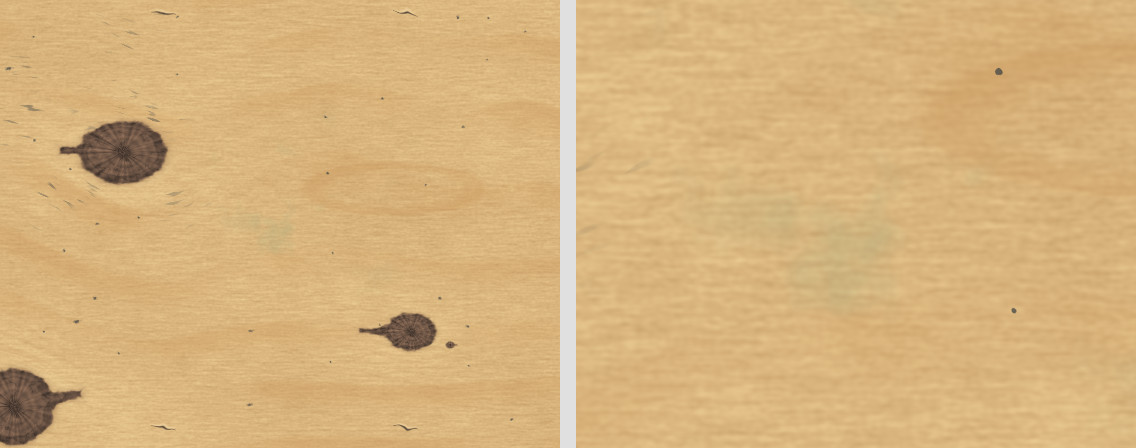
Left, the full canvas; right, a detail of the centre.
Give the GLSL for this texture, as a Shadertoy shader.

```glsl
#define WOOD_DARK vec3(0.775, 0.610, 0.400)
#define WOOD_LIGHT vec3(0.910, 0.785, 0.560)
#define STAIN vec3(0.790, 0.590, 0.360)
#define BARK vec3(0.250, 0.200, 0.170)
#define HEART vec3(0.550, 0.425, 0.340)
#define INK vec3(0.260, 0.270, 0.270)
#define BAND_COUNT 6.5
#define FIBRE_DEPTH 0.26
#define KNOTS 4

// Knot centre and radii, then signed tail length and lift in radii
const vec4 knotBody[KNOTS] = vec4[](
    vec4(0.274, 0.660, 0.097, 0.069), vec4(0.917, 0.259, 0.056, 0.041),
    vec4(0.030, 0.092, 0.088, 0.084), vec4(1.005, 0.230, 0.009, 0.007));
const vec2 knotTail[KNOTS] = vec2[](
    vec2(-1.42, 0.05), vec2(-2.0, 0.08), vec2(1.7, 0.34), vec2(1.6, 0.0));

vec2 hash22(vec2 p) {
    vec3 q = fract(p.xyx * vec3(0.1031, 0.1030, 0.0973));
    q += dot(q, q.yzx + 33.33);
    return fract((q.xx + q.yz) * q.zy);
}

float corner(vec2 cell, vec2 offset, vec2 f) {
    return dot(hash22(cell + offset + 70.0) * 2.0 - 1.0, f - offset);
}

float gradientNoise(vec2 p) {
    vec2 i = floor(p), f = p - i;
    vec2 s = f * f * f * (f * (f * 6.0 - 15.0) + 10.0);
    float low = mix(corner(i, vec2(0, 0), f), corner(i, vec2(1, 0), f), s.x);
    float high = mix(corner(i, vec2(0, 1), f), corner(i, vec2(1, 1), f), s.x);
    return 1.4 * mix(low, high, s.y);
}

float fbm(vec2 p) {
    float sum = 0.0, gain = 0.6;
    for (int i = 0; i < 4; i++) {
        sum += gain * gradientNoise(p);
        p = p * 2.03 + 17.3;
        gain *= 0.5;
    }
    return sum;
}

// Distance to a knot: a rough ellipse joined to a tapering tail
float knotDistance(vec2 u, vec2 tail, float size) {
    float body = length(u) - 1.0;
    float x = u.x * sign(tail.x), reach = abs(tail.x);
    float t = clamp(x / reach, 0.0, 1.0);
    float width = 0.07 + 0.75 * (1.0 - t) * (1.0 - t);
    float spike = max(abs(u.y - tail.y * t) - width, max(x - reach, -x));
    float h = max(0.2 - abs(body - spike), 0.0) / 0.2;
    float d = min(body, spike) - 0.05 * h * h;
    return (d + 0.13 * fbm(u * 2.6 + size * 90.0)) * size;
}

vec3 knotColor(vec2 u, float d, float size) {
    float r = length(u);
    float rays = gradientNoise(u / (r + 0.02) * 8.0 + r * 0.8);
    float rings = sin(r * 26.0 + 5.0 * fbm(u * 2.0));
    float crack = smoothstep(0.06, 0.0, abs(fbm(u * 1.7 + 4.0)));
    float seam = smoothstep(0.06, 0.0, abs(d / size + 0.2));
    float tone = 0.68 + 0.45 * rays + 0.08 * rings + 0.35 * fbm(u * 5.0);
    tone -= 0.55 * exp(-r * r * 22.0) + 0.22 * crack + 0.25 * seam;
    tone -= 0.25 * smoothstep(-0.25, -0.05, d / size);
    return mix(BARK, HEART, clamp(tone, 0.0, 1.1));
}

// Sparse flecks, one candidate per cell
float flecks(vec2 p, float scale, float chance, float px) {
    vec2 cell = floor(p * scale), rnd = hash22(cell + scale);
    vec2 q = (fract(p * scale) - 0.25 - 0.5 * rnd.yx) / scale;
    vec2 shape = hash22(cell + 31.0);
    q.y += 0.3 * q.x * (shape.x - 0.5);
    float size = mix(0.0012, 0.0032, shape.y);
    float d = length(q * vec2(mix(0.4, 1.1, shape.x), 1.0)) - size;
    d += 0.002 * gradientNoise(p * 250.0);
    return step(hash22(cell + 57.0).x, chance) * smoothstep(px, -px, d);
}

void mainImage(out vec4 fragColor, in vec2 fragCoord) {
    vec2 p = fragCoord / iResolution.y;
    float px = 1.0 / iResolution.y;

    // Growth field: level lines bend around each knot
    float field = p.y + 0.15 * gradientNoise(p * vec2(2.1, 1.5) + 3.7);
    field += 0.012 * fbm(p * vec2(7.0, 10.0));
    float near = 0.0;
    for (int i = 0; i < KNOTS; i++) {
        vec4 k = knotBody[i];
        vec2 u = (p - k.xy) / k.zw;
        field -= (p.y - k.y) / (dot(u, u) + 0.5);
        near += exp(-1.3 * max(length(u) - 1.0, 0.0)) * smoothstep(0.0, 0.04, k.z);
    }

    // Broad growth bands, soft on one side
    float phase = fract(field * BAND_COUNT);
    float band = smoothstep(0.35, 0.86, phase) * smoothstep(1.0, 0.9, phase);
    band *= smoothstep(-0.3, 0.35, fbm(p * vec2(2.0, 3.0) + 9.0));

    // Pale island in the veneer
    float oval = length((p - vec2(0.88, 0.58)) / vec2(0.2, 0.055));
    oval += 0.25 * fbm(p * 7.0) - 1.0;
    float island = smoothstep(-0.4, 0.0, oval) * smoothstep(0.13, 0.0, oval);

    // Fibres and fine contour lines
    float fibre = gradientNoise(p * vec2(16.0, 170.0))
        + 0.8 * gradientNoise(p * vec2(60.0, 230.0) + 5.0)
        + 0.7 * gradientNoise(p * vec2(150.0, 210.0));
    float contour = gradientNoise(vec2(p.x * 4.0, field * 75.0));
    float tone = 0.62 + 0.28 * fbm(p * vec2(2.0, 3.2) + 21.0);
    tone += FIBRE_DEPTH * fibre + (0.06 + 0.3 * min(near, 1.0)) * contour;
    tone += 0.16 * near - 0.1 * smoothstep(0.5, 0.0, p.x) * smoothstep(0.6, 1.0, p.y);
    vec3 color = mix(WOOD_DARK, WOOD_LIGHT, clamp(tone, -0.25, 1.15));
    color = mix(color, STAIN, 0.38 * band + 0.3 * island);

    // Faint green smudges
    float smudge = smoothstep(0.12, 0.5, fbm(p * 9.0 + 2.0));
    smudge *= exp(-30.0 * dot(p - vec2(0.68, 0.54), p - vec2(0.68, 0.54)));
    color = mix(color, vec3(0.68, 0.68, 0.50), 0.5 * smudge);

    // Short dark checks around the upper left
    float checks = smoothstep(0.3, 0.55, gradientNoise(vec2(p.x * 22.0, field * 130.0)));
    checks *= smoothstep(0.0, 0.3, fbm(p * 6.0 + 13.0));
    checks *= smoothstep(0.42, 0.1, length(p - vec2(0.2, 0.72)));
    color = mix(color, INK, 0.45 * checks);

    // Knots with a brown rim
    for (int i = 0; i < KNOTS; i++) {
        vec4 k = knotBody[i];
        vec2 u = (p - k.xy) / k.zw;
        float d = knotDistance(u, knotTail[i], k.w);
        color = mix(color, vec3(0.60, 0.45, 0.32), 0.55 * exp(-max(d, 0.0) / (0.07 * k.w)));
        color = mix(color, knotColor(u, d, k.w), smoothstep(1.5 * px, -1.5 * px, d));
    }

    // Slits with a raised pale chip, near the top and bottom
    for (int i = 0; i < 4; i++) {
        vec2 slot = vec2(i % 2, i / 2);
        vec2 q = p - vec2(0.365, 0.045) - slot * vec2(0.54, 0.925);
        q.y += 0.15 * q.x + 0.008 * gradientNoise(p * 50.0);
        float taper = 1.0 - abs(q.x) / 0.028;
        float chip = abs(q.y - 0.004) - 0.005 * taper;
        float slit = abs(q.y) - 0.0022 * taper;
        color = mix(color, vec3(0.93, 0.81, 0.61), 0.7 * smoothstep(px, -px, chip));
        color = mix(color, BARK, 0.85 * smoothstep(px, -px, slit) * step(0.0, taper));
    }

    // Scattered flecks
    float specks = max(flecks(p, 9.0, 0.16, px), flecks(p + 3.0, 17.0, 0.06, px));
    color = mix(color, INK, 0.75 * specks);

    fragColor = vec4(color, 1.0);
}
```
